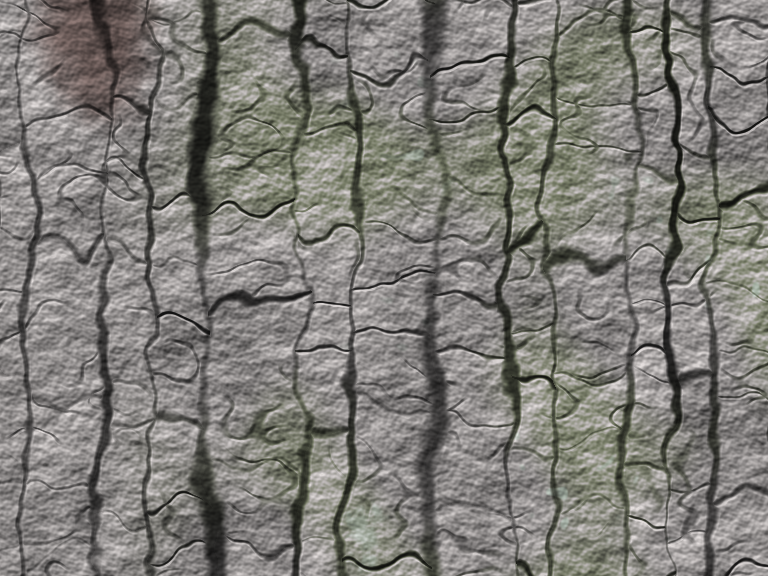
This texture is drawn by a WebGL 1 fragment shader. Its source:

```glsl
precision highp float;
uniform vec2 u_resolution;

const vec2 LIGHT_STEP = vec2(-0.0016, 0.0037);
const vec3 BARK_TINT = vec3(1.015, 0.99, 0.985);
const vec3 MOSS_TINT = vec3(0.93, 1.0, 0.76);
const vec3 RUST_TINT = vec3(0.92, 0.70, 0.66);
const vec3 LICHEN = vec3(0.70, 0.77, 0.72);

vec2 hash2(vec2 p) {
  vec3 h = fract(p.xyx * vec3(0.1031, 0.1030, 0.0973));
  h += dot(h, h.yzx + 33.33);
  return fract((h.xx + h.yz) * h.zy);
}

float gradientDot(vec2 cell, vec2 offset) {
  float angle = 6.2832 * hash2(cell).x;
  return dot(vec2(cos(angle), sin(angle)), offset);
}

float gradientNoise(vec2 p) {
  vec2 i = floor(p);
  vec2 f = p - i;
  vec2 s = f * f * f * (f * (f * 6.0 - 15.0) + 10.0);
  vec2 e = vec2(0.0, 1.0);
  float low = mix(gradientDot(i, f), gradientDot(i + e.yx, f - e.yx), s.x);
  float high = mix(gradientDot(i + e.xy, f - e.xy), gradientDot(i + e.yy, f - e.yy), s.x);
  return mix(low, high, s.y);
}

float fbm(vec2 p) {
  float sum = 0.0;
  float amplitude = 0.5;
  for (int octave = 0; octave < 4; octave++) {
    sum += amplitude * gradientNoise(p);
    p = mat2(1.6, 1.2, -1.2, 1.6) * p + 17.3;
    amplitude *= 0.62;
  }
  return sum;
}

// Columns get narrower where the trunk curves away
float columnCoord(float x) {
  float c = (x - 0.6) / 0.8;
  float u = 8.0 * x + 1.8 * c * c * c + 20.0;
  return u + 0.22 * sin(2.3 * u);
}

// Distance from the nearest whole number
float lineDistance(float v) {
  return abs(v - floor(v + 0.5));
}

float fissureDepth(float side, float edge, float y, float calm) {
  float open = smoothstep(-0.3, 0.35, gradientNoise(vec2(edge * 5.7 + 0.5, y * 2.3)));
  open *= calm * mix(0.55, 1.0, hash2(vec2(edge, 4.0)).x);
  float halfWidth = 0.011 * open;
  return mix(0.45, 1.0, open) * (1.0 - smoothstep(halfWidth * 0.5, halfWidth + 0.007, side));
}

float crossDepth(float gap, vec2 crackId, float calm) {
  float strength = hash2(crackId + 31.0).x;
  float halfWidth = 0.0025 * strength;
  return mix(0.25, 0.95, strength) * calm * (1.0 - smoothstep(halfWidth * 0.4, halfWidth + 0.005, gap));
}

// Returns height, crack depth and plate tone
vec3 bark(vec2 p) {
  vec2 q = p + 0.07 * vec2(fbm(p * 4.0), fbm(p * 4.0 + 19.0));
  float calm = mix(0.5, 1.0, smoothstep(0.05, 0.3, p.x));

  // Vertical fissures
  float u = columnCoord(q.x);
  float column = floor(u);
  float side = lineDistance(u) / 9.5;
  float fissure = fissureDepth(side, floor(u + 0.5), q.y, calm);

  // Cross cracks, staggered in every column
  vec2 random = hash2(vec2(column, 7.0));
  float v = q.y * mix(5.5, 8.5, random.x) + 10.0 * random.y;
  v += 0.4 * gradientNoise(p * vec2(12.0, 5.0) + column * 7.0);
  v += 0.3 * sin(1.7 * v + column);
  float gap = lineDistance(v) / 7.0;
  float crossing = crossDepth(gap, vec2(column, floor(v + 0.5)), calm);

  // Thin flake edges inside the plates
  float contour = abs(gradientNoise(q * vec2(10.0, 17.0) + 5.0));
  float flakes = 0.45 * (1.0 - smoothstep(0.01, 0.07, contour));
  flakes *= smoothstep(-0.05, 0.25, gradientNoise(p * 8.0 + 41.0));

  float crack = max(max(fissure, crossing), flakes);
  float dome = smoothstep(0.0, 0.04, min(side, gap));
  float height = 0.05 * dome - 0.24 * crack + fbm(p * vec2(15.0, 19.0));
  float plateTone = hash2(vec2(column, floor(v))).y - 0.5;
  return vec3(height, crack, plateTone);
}

float lichenCover(vec2 p) {
  float spots = smoothstep(0.36, 0.46, gradientNoise(p * 24.0 + 3.0));
  spots *= smoothstep(0.0, 0.25, gradientNoise(p * 3.0 + 8.0)) * smoothstep(0.5, 0.8, p.x);
  float spread = length((p - vec2(0.63, 0.07)) * vec2(1.8, 0.8));
  float patchy = smoothstep(0.06, 0.01, spread + 0.12 * fbm(p * 25.0));
  return max(spots, 0.7 * patchy);
}

void main() {
  vec2 p = gl_FragCoord.xy / u_resolution.y;
  vec3 surface = bark(p);
  float relief = clamp(surface.x - bark(p + LIGHT_STEP).x, -0.2, 0.17);

  // Light on the plates, shade in the cracks
  float stain = fbm(p * 6.0 + 60.0);
  float tone = 0.56 + 0.08 * surface.z + 0.22 * stain + 1.4 * relief;
  tone += 0.07 * gradientNoise(p * 130.0);
  float rust = smoothstep(0.16, 0.05, length((p - vec2(0.16, 0.94)) * vec2(1.1, 0.8)) + 0.1 * stain);
  tone *= (1.0 - 0.82 * surface.y) * (1.0 - 0.3 * rust);
  tone = clamp(tone, 0.07, 0.88);

  // Moss, rust and lichen
  float moss = smoothstep(-0.1, 0.35, gradientNoise(p * 3.5 + 27.0) + 0.3 * surface.y);
  moss *= smoothstep(0.15, 0.5, p.x) * (1.0 - smoothstep(0.45, 0.75, tone));
  vec3 color = tone * mix(BARK_TINT, MOSS_TINT, 0.75 * moss);
  color = mix(color, tone * RUST_TINT, 0.6 * rust);
  color = mix(color, LICHEN * (0.5 + 0.8 * tone), 0.65 * lichenCover(p) * (1.0 - surface.y));
  gl_FragColor = vec4(color, 1.0);
}
```
